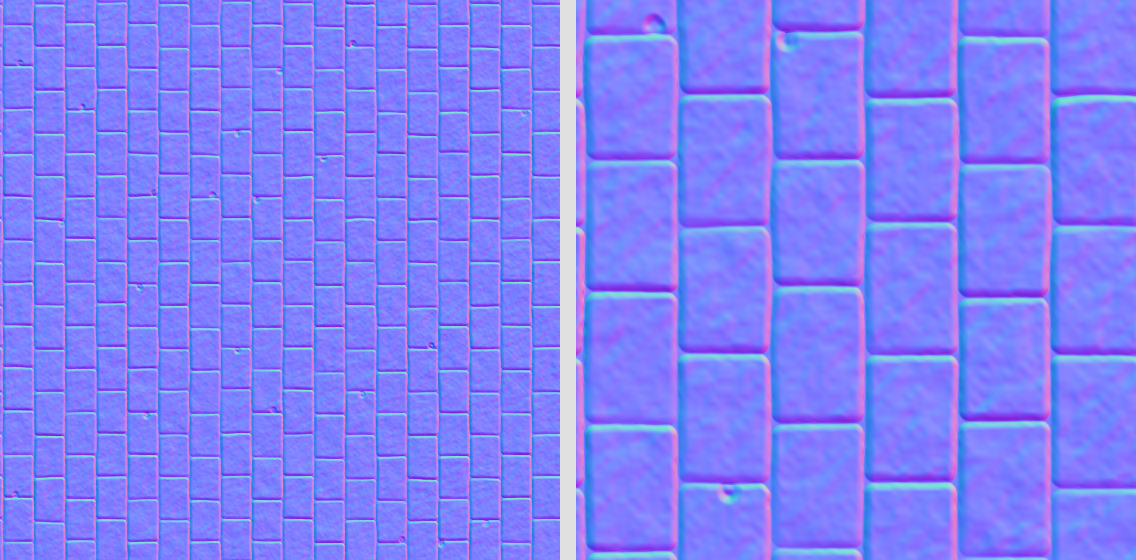
Left, the full canvas; right, a detail of the centre.
Reproduce this texture map procedurally as a three.js fragment shader.

```glsl
// Tangent-space normal map of staggered upright paving blocks with worn, grainy faces
#define COLUMNS 18.0
#define ROWS 13.0
#define ORIGIN vec2(0.09, 0.38)
#define ROW_JITTER 0.06
#define JOINT 0.0004
#define BEVEL 0.0052
#define BEVEL_HEIGHT 0.0028
#define CORNER 0.006
#define GRAIN 0.0011
#define TILT 0.04
#define CHIP_SHARE 0.08
#define SAMPLE_STEP 0.001

varying vec2 vUv;

float hash(vec2 p) {
  return fract(sin(dot(p, vec2(127.1, 311.7))) * 43758.5);
}

// Value noise that wraps after a whole number of cells
float wrapNoise(vec2 p, vec2 period) {
  vec2 i = floor(p);
  vec2 f = p - i;
  f = f * f * f * (f * (f * 6.0 - 15.0) + 10.0);
  vec2 a = mod(i, period);
  vec2 b = mod(i + 1.0, period);
  return mix(mix(hash(a), hash(vec2(b.x, a.y)), f.x),
             mix(hash(vec2(a.x, b.y)), hash(b), f.x), f.y);
}

float roundedBox(vec2 p, vec2 halfSize, float radius) {
  vec2 b = abs(p) - halfSize + radius;
  return length(max(b, 0.0)) + min(max(b.x, b.y), 0.0) - radius;
}

// Displacement of the joint below a block, in rows
float jointShift(float column, float row) {
  return ROW_JITTER * hash(vec2(column + 3.0, mod(row, ROWS) + 41.0));
}

float surfaceHeight(vec2 uv) {
  // Slight wander of the joints
  vec2 wander = vec2(wrapNoise(uv * 24.0, vec2(24.0)),
                     wrapNoise(uv * 24.0 + 7.5, vec2(24.0))) - 0.5;
  vec2 p = uv + 0.002 * wander;

  // Column, with every other one lowered by half a block
  float x = p.x * COLUMNS - ORIGIN.x;
  float column = mod(floor(x), COLUMNS);
  float y = p.y * ROWS - ORIGIN.y - 0.5 * mod(column, 2.0);
  y += 0.07 * (hash(vec2(column, 9.0)) - 0.5);

  // Block between two shifted joints
  float row = floor(y);
  if (y - row < jointShift(column, row)) row -= 1.0;
  float bottom = row + jointShift(column, row);
  float top = row + 1.0 + jointShift(column, row + 1.0);
  vec2 halfSize = 0.5 * vec2(1.0 / COLUMNS, (top - bottom) / ROWS);
  vec2 q = vec2((fract(x) - 0.5) / COLUMNS, (y - 0.5 * (bottom + top)) / ROWS);
  vec2 id = vec2(column, mod(row, ROWS));

  // Grain: coarse swells, diagonal creases and fine grit
  vec2 creasePeriod = vec2(58.0, 96.0);
  float swell = wrapNoise(uv * 44.0, vec2(44.0)) - 0.5;
  float crease = wrapNoise(vec2(uv.x + uv.y, uv.x - uv.y) * creasePeriod, creasePeriod) - 0.5;
  float grit = wrapNoise(uv * 210.0, vec2(210.0)) - 0.5;
  float grain = GRAIN * (1.3 * swell + crease + 0.4 * grit);

  // Bevel, wider on the left and lower sides
  float edge = roundedBox(q, halfSize - JOINT, CORNER) + 0.0009 * grit;
  float bevel = BEVEL * (1.0 - 0.15 * (q.x / halfSize.x + q.y / halfSize.y));
  float rise = clamp(-edge / bevel, 0.0, 1.0);
  rise *= 2.0 - rise;
  float blockHeight = BEVEL_HEIGHT * mix(0.8, 1.2, hash(id + 17.0));

  // Small lean of each face
  vec2 lean = TILT * (vec2(hash(id + 53.0), hash(id + 71.0)) - 0.5);

  // Rough chip on the rim of a few blocks
  float side = sign(hash(id + 29.0) - 0.5);
  vec2 chipCentre = halfSize * vec2(1.8 * hash(id + 83.0) - 0.9, 0.86 * side);
  float chip = step(hash(id + 97.0), CHIP_SHARE);
  chip *= 1.0 - smoothstep(0.002, 0.008, length(q - chipCentre));

  return rise * (blockHeight + dot(q, lean)) + grain * mix(0.4, 1.0, rise)
       - chip * (0.001 + 0.0035 * (grit + 0.5));
}

void main() {
  // Slope by central differences
  vec2 dx = vec2(SAMPLE_STEP, 0.0);
  vec2 dy = dx.yx;
  vec2 slope = vec2(surfaceHeight(vUv + dx) - surfaceHeight(vUv - dx),
                    surfaceHeight(vUv + dy) - surfaceHeight(vUv - dy)) / (2.0 * SAMPLE_STEP);

  // Packed normal
  vec3 normal = normalize(vec3(-slope, 1.0));
  gl_FragColor = vec4(normal * 0.5 + 0.5, 1.0);
}
```
